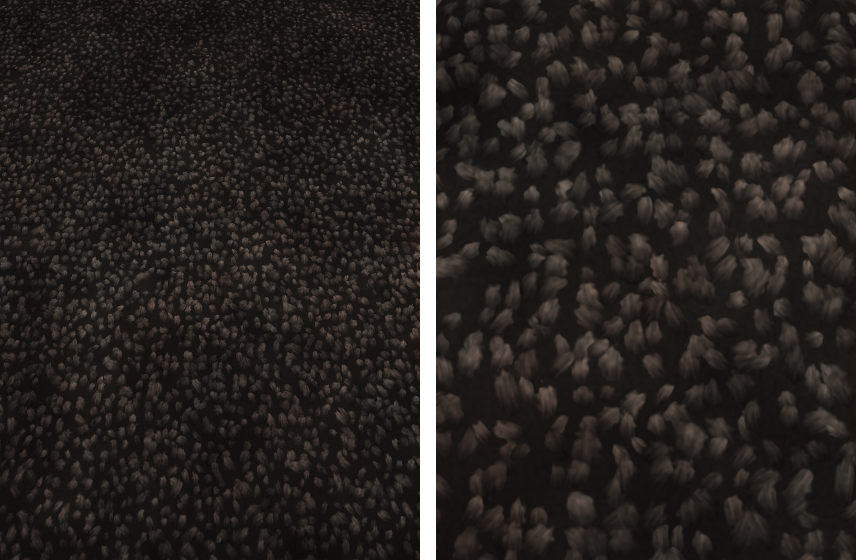
Left, the full canvas; right, a detail of the centre.
Give the GLSL for this texture, as a Shadertoy shader.

```glsl
// Dark brown shaggy carpet seen at a slant: the canvas is projected onto a
// floor plane, where jittered, leaning tufts are painted from back to front.
// Fibre streaks, broad worn patches and fine grain vary their brightness.

float hash(vec2 p) {
    return fract(sin(dot(p, vec2(127.1, 311.7))) * 43758.5453);
}

float noise(vec2 p) {
    vec2 i = floor(p), f = fract(p);
    f = f * f * (3.0 - 2.0 * f);
    return mix(mix(hash(i), hash(i + vec2(1, 0)), f.x),
               mix(hash(i + vec2(0, 1)), hash(i + vec2(1, 1)), f.x), f.y);
}

float fbm(vec2 p) {
    float sum = 0.0, gain = 0.5;
    for (int i = 0; i < 4; i++) {
        sum += gain * noise(p);
        p = mat2(1.6, 1.2, -1.2, 1.6) * p + 7.3;
        gain *= 0.5;
    }
    return sum / 0.9375;
}

// Brightness of the pile; softness widens the tuft edges out of focus
float pile(vec2 p, float softness) {
    vec2 cell = floor(p);
    float shade = 0.4;
    for (int j = 2; j >= -2; j--) {
        for (int i = -2; i <= 2; i++) {
            vec2 id = cell + vec2(i, j);
            float tone = hash(id + 3.7);
            if (tone < 0.06) continue;

            // Leaning, ragged oval
            vec2 jitter = vec2(hash(id), hash(id + 19.1));
            vec2 q = p - id - 0.1 - 0.8 * jitter;
            float lean = (hash(id + 41.3) - 0.5) * 2.0;
            q = mat2(cos(lean), -sin(lean), sin(lean), cos(lean)) * q;
            vec2 size = vec2(0.4, 0.6) * (0.8 + 0.5 * hash(id + 8.2));
            float ragged = noise(q * 5.0 + id * 13.0) - 0.5;
            float d = length(q / size) + 0.4 * ragged;
            float cover = 1.0 - smoothstep(0.95 - softness, 1.05, d);

            // Lit tip, shaded root and streaks along the fibres
            float lit = mix(0.5, 1.35, smoothstep(-0.8, 0.8, q.y / size.y));
            float fibre = noise(q * vec2(9.0, 3.0) + id * 17.0) - 0.5;
            lit *= (0.68 + 0.64 * tone) * (1.0 - 0.3 * min(d * d, 1.0));
            shade = mix(shade, lit * (1.0 + 0.5 * fibre), cover);
        }
    }
    return shade;
}

void mainImage(out vec4 fragColor, in vec2 fragCoord) {
    vec2 uv = fragCoord / iResolution.xy;
    vec2 pos = vec2(uv.x, uv.y * 1.3333);

    // Perspective floor, with the horizon above the canvas
    float nearness = 2.667 - pos.y;
    vec2 ground = vec2((pos.x - 0.5) * 101.0, 202.0) / nearness;
    ground += 0.5 * (vec2(noise(ground * 0.7), noise(ground * 0.7 + 31.0)) - 0.5);

    float blur = 0.25 + 0.35 * smoothstep(0.6, 1.0, uv.y)
                      + 0.2 * smoothstep(0.35, 0.0, uv.y);
    float shade = pile(ground, blur);

    // Broad brushed patches, small clumps and light falling off from the middle
    float patches = fbm(ground * vec2(0.09, 0.11) + 4.0) - 0.5;
    float clumps = noise(ground * 0.38 + 11.0) - 0.5;
    float light = 0.86 + 0.24 * exp(-7.0 * pow(uv.y - 0.56, 2.0));
    light *= 1.0 - 0.12 * smoothstep(0.35, 0.0, uv.y);
    shade *= light * (1.0 + 0.9 * patches) * (1.0 + 0.35 * clumps);

    // Fine wool grain
    float grain = noise(pos * 330.0) - 0.5;
    shade *= 1.0 + 0.22 * grain;

    // Brown-black wool, drifting between grey and reddish
    float value = 0.012 + 0.185 * shade;
    float warmth = fbm(ground * 0.16 + 57.0) - 0.5;
    vec3 wool = vec3(1.0, 0.87, 0.79) + warmth * vec3(0.04, -0.13, -0.13);
    fragColor = vec4(value * wool, 1.0);
}
```
